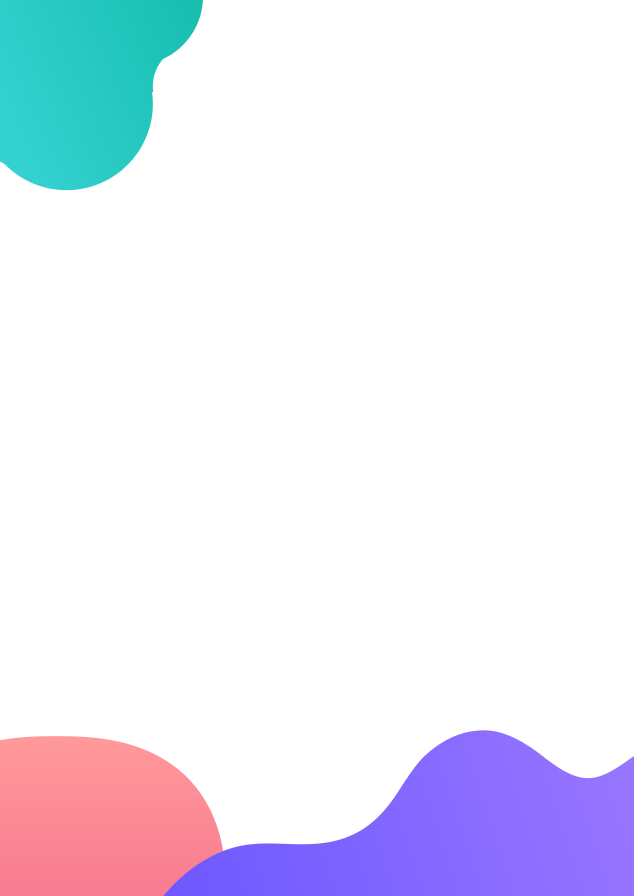
A Shadertoy shader for this background:

```glsl
// Three soft gradient blobs in the corners of a white page.
// Teal: circles joined by a tangent fillet. Coral: a superellipse.
// Violet: a wave of cubic Hermite spans. Edges are smoothed by derivatives.

#define GRID 768.0                        // page height in design units
#define TEAL_LIGHT vec3(0.200, 0.820, 0.815)
#define TEAL_DEEP vec3(0.095, 0.750, 0.695)
#define CORAL_TOP vec3(1.000, 0.602, 0.602)
#define CORAL_BASE vec3(0.972, 0.480, 0.570)
#define VIOLET_DEEP vec3(0.430, 0.345, 1.000)
#define VIOLET_LIGHT vec3(0.598, 0.465, 1.000)

const int KNOTS = 10;

float circle(vec2 p, vec2 center, float radius) {
    return length(p - center) - radius;
}

// Signed distance to the line from a to b
float side(vec2 p, vec2 a, vec2 b) {
    vec2 d = normalize(b - a), q = p - a;
    return d.x * q.y - d.y * q.x;
}

float smoothUnion(float a, float b, float k) {
    float h = max(k - abs(a - b), 0.0) / k;
    return min(a, b) - 0.25 * k * h * h;
}

float tealBlob(vec2 p) {
    vec2 lower = vec2(57.0, 89.0), upper = vec2(115.0, -3.0);
    vec2 notch = vec2(167.0, 74.0);
    float lobes = smoothUnion(circle(p, lower, 74.0),
                              circle(p, vec2(-30.0, 100.0), 46.0), 9.0);
    lobes = min(lobes, circle(p, upper, 59.0));
    // Fill the corner between the lobes, then carve the round notch
    float wedge = max(side(p, lower, notch), side(p, notch, upper));
    return min(lobes, max(wedge, -circle(p, notch, 36.0)));
}

float coralBlob(vec2 p) {
    vec2 q = abs(p - vec2(48.0, 770.0)) / vec2(146.0, 139.0);
    return pow(q.x, 2.5) + pow(q.y, 2.5) - 1.0;
}

// Height of the wave at x; each knot holds x, y and slope
float waveHeight(float x) {
    vec3 knot[KNOTS] = vec3[KNOTS](
        vec3(140, 768, -1.2), vec3(190, 730, -0.42),
        vec3(234, 723, 0.02), vec3(290, 720, -0.28),
        vec3(341, 679, -1.55), vec3(365, 647, -0.9),
        vec3(415, 626, 0), vec3(465, 648, 0.78),
        vec3(504, 667, 0), vec3(542, 649, -0.72));
    float y = knot[0].y + knot[0].z * (x - knot[0].x);
    for (int i = 0; i < KNOTS - 1; i++) {
        vec3 a = knot[i], b = knot[i + 1];
        if (x < a.x) break;
        float w = b.x - a.x, t = (x - a.x) / w, s = 1.0 - t;
        y = s * s * ((1.0 + 2.0 * t) * a.y + t * w * a.z)
          + t * t * ((1.0 + 2.0 * s) * b.y - s * w * b.z);
    }
    return y;
}

// Antialiased coverage of the region where field is negative
float coverage(float field) {
    float slope = length(vec2(dFdx(field), dFdy(field)));
    return clamp(0.5 - field / max(slope, 1e-5), 0.0, 1.0);
}

// Linear gradient position between two points
float ramp(vec2 p, vec2 a, vec2 b) {
    return clamp(dot(p - a, b - a) / dot(b - a, b - a), 0.0, 1.0);
}

void mainImage(out vec4 fragColor, in vec2 fragCoord) {
    // Design units, y running down from the top edge
    vec2 p = vec2(fragCoord.x, iResolution.y - fragCoord.y) * GRID / iResolution.y;

    vec3 teal = mix(TEAL_LIGHT, TEAL_DEEP, ramp(p, vec2(0, 90), vec2(165, 15)));
    vec3 coral = mix(CORAL_TOP, CORAL_BASE, ramp(p, vec2(0, 631), vec2(0, 768)));
    vec3 violet = mix(VIOLET_DEEP, VIOLET_LIGHT, ramp(p, vec2(150, 768), vec2(542, 640)));

    vec3 color = vec3(1.0);
    color = mix(color, teal, coverage(tealBlob(p)));
    color = mix(color, coral, coverage(coralBlob(p)));
    color = mix(color, violet, coverage(waveHeight(p.x) - p.y));
    fragColor = vec4(color, 1.0);
}
```
